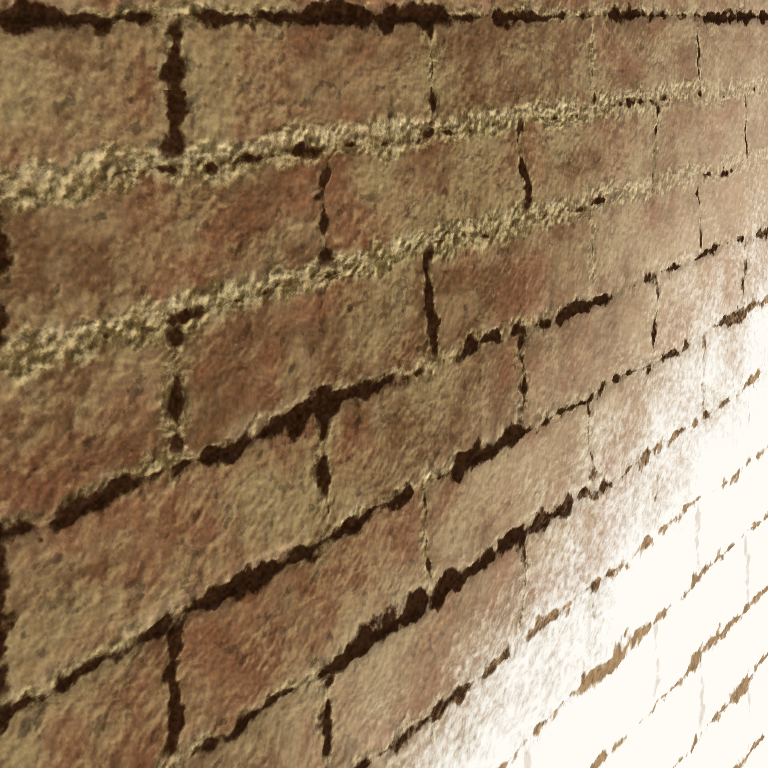
Give the GLSL for this texture, as a Shadertoy shader.

```glsl
float hash(vec2 p) {
    return fract(sin(dot(p, vec2(127.1, 311.7))) * 43758.5453);
}

float noise(vec2 p) {
    vec2 i = floor(p), f = fract(p);
    f = f * f * (3.0 - 2.0 * f);
    return mix(mix(hash(i), hash(i + vec2(1, 0)), f.x),
               mix(hash(i + vec2(0, 1)), hash(i + vec2(1, 1)), f.x), f.y);
}

float fbm(vec2 p) {
    float sum = 0.0, amp = 0.5;
    for (int i = 0; i < 5; i++) {
        sum += amp * noise(p);
        p = mat2(1.6, 1.2, -1.2, 1.6) * p + 7.3;
        amp *= 0.5;
    }
    return sum;
}

// Perspective wall: x counts bricks in running bond, y counts courses downward
vec2 wallCoords(vec2 p) {
    float depth = 1.0 / (1.70 - p.x);
    float row = (0.983 - p.y) * depth / 0.133;
    float shift = 0.53 * (1.0 - mod(floor(row), 2.0));
    return vec2(depth / 0.198 + 0.04 + shift, row);
}

void mainImage(out vec4 fragColor, in vec2 fragCoord) {
    vec2 p = fragCoord / iResolution.xy;
    vec2 wobble = vec2(fbm(p * 16.0), fbm(p * 16.0 + 31.0)) - 0.48;
    vec2 wall = wallCoords(p + 0.024 * wobble);
    vec2 brick = floor(wall);
    vec2 joint = floor(wall + 0.5);
    vec2 offset = (wall - joint) * vec2(2.4, 1.0);
    vec2 q = vec2(1.0 / (1.70 - p.x) / 0.198 * 2.4, wall.y);

    // Noise layers, from broad stains to fine grit
    float stain = fbm(q * 1.6 + 4.0);
    float blotch = fbm(q * 4.0 + brick * 3.7);
    float grit = fbm(q * 19.0);
    float relief = grit - fbm(q * 19.0 + vec2(0.4, 0.5));
    float ragged = fbm(q * 8.0 + 19.0) - 0.48;

    // Brick faces: earthy clay, dull red patches and pale lichen
    float tone = hash(brick + 2.0);
    vec3 clay = mix(vec3(0.43, 0.31, 0.20), vec3(0.56, 0.45, 0.31),
                    smoothstep(0.25, 0.65, blotch + 0.3 * (tone - 0.45)));
    float red = smoothstep(0.42, 0.72, fbm(q * 2.2 + brick * 5.1) + 0.22 * (tone - 0.45));
    clay = mix(clay, vec3(0.49, 0.30, 0.20), 0.6 * red);
    float lichen = smoothstep(0.38, 0.68, stain + 0.5 * (grit - 0.48));
    clay = mix(clay, vec3(0.62, 0.54, 0.37), 0.55 * lichen);

    // Mortar: broad and mossy in the second and third joints
    float mossy = 1.0 - smoothstep(0.5, 1.0, abs(joint.y - 1.5));
    float bedWidth = mix(0.06, 0.13, mossy);
    float bed = abs(offset.y) - bedWidth + 0.25 * ragged;
    float head = abs(offset.x) - 0.06 + 0.2 * ragged;
    float mortar = 1.0 - smoothstep(-0.04, 0.05, min(bed, head));
    vec3 mortarColor = mix(vec3(0.42, 0.35, 0.20), vec3(0.66, 0.59, 0.42),
                           smoothstep(0.3, 0.65, grit));
    vec3 color = mix(clay, mortarColor, 0.75 * mortar);

    // Pale worn lip along the lower edge of each course
    float lip = smoothstep(-0.18, -0.08, offset.y) * (1.0 - smoothstep(-0.05, 0.01, offset.y));
    color += 0.07 * lip * smoothstep(0.3, 0.6, blotch);
    color *= 0.97 + (0.38 + 0.5 * mortar) * relief + 0.22 * (grit - 0.48);
    color *= 1.0 - 0.25 * smoothstep(0.62, 0.75, fbm(q * 11.0 + 53.0));

    // Cream daylight at the right, overexposed toward the lower corner
    float reach = dot(p, vec2(0.843, -0.537)) + 0.537 + 0.14 * (stain - 0.5);
    float glow = smoothstep(0.93, 1.10, reach + 0.14 * (grit - 0.48));
    float side = smoothstep(0.55, 1.0, p.x);
    color = mix(color, vec3(0.93, 0.83, 0.71), 0.28 * side + 0.38 * smoothstep(0.72, 1.0, reach));
    color = mix(color, vec3(1.0, 0.99, 0.96), glow);

    // Shadowed gaps under the courses, broken along their length
    float gaps = noise(vec2(q.x * 1.6, joint.y * 9.0 + 2.0));
    float chips = noise(vec2(q.x * 6.0, joint.y * 5.0 + 40.0));
    float bedGap = mix(0.046, -0.02, mossy) + 0.10 * (gaps - 0.55) + 0.05 * (chips - 0.5);
    bedGap -= 0.022 * side;
    float crack = 1.0 - smoothstep(-0.025, 0.03,
                  abs(offset.y - 0.03) - bedGap + 0.26 * ragged);

    // Gaps between neighbouring bricks: deep in the near courses, thin far off
    float near = (1.0 - smoothstep(0.45, 0.65, p.x)) * step(0.5, wall.y);
    float headGap = mix(-0.03, 0.03, hash(vec2(joint.x, brick.y) + 8.0)) + 0.035 * near;
    float split = 1.0 - smoothstep(-0.02, 0.03,
                  abs(offset.x) - headGap + 0.2 * ragged);
    split *= smoothstep(0.0, 0.12, abs(offset.y)) * (1.0 - 0.75 * glow);
    float gap = max(crack, split);
    vec3 gapColor = mix(vec3(0.17, 0.09, 0.04), vec3(0.64, 0.51, 0.36), glow);
    gapColor *= 0.7 + 0.6 * grit;
    color = mix(color, gapColor, 0.93 * gap);

    // Soft shade beneath each gap and fine surface speckle
    float under = smoothstep(0.0, 0.05, offset.y) * (1.0 - smoothstep(0.05, 0.2, offset.y));
    color *= 1.0 - 0.25 * under * (1.0 - mossy) * (1.0 - glow) * gaps;
    float speckle = noise(p * 240.0) - 0.5;
    color += 0.06 * speckle * (1.0 - glow);
    fragColor = vec4(clamp(color, 0.0, 1.0), 1.0);
}
```
